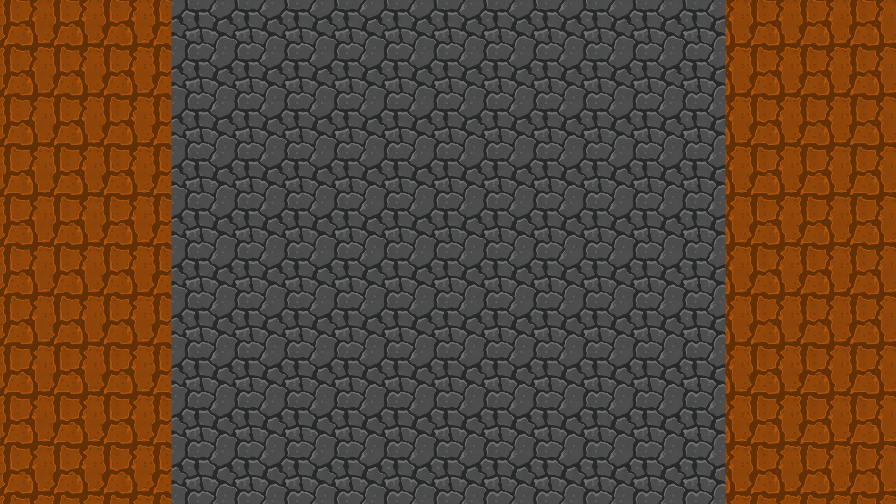
Give the GLSL for this texture, as a Shadertoy shader.

```glsl
const float TILES_HIGH = 10.125;

float hash(vec2 p) {
    vec3 q = fract(p.xyx * vec3(0.1031, 0.1030, 0.0973));
    q += dot(q, q.yzx + 33.33);
    return fract((q.x + q.y) * q.z);
}

// Value noise that repeats once per tile
float tileNoise(vec2 p, float period) {
    p *= period;
    vec2 cell = floor(p);
    vec2 f = fract(p);
    f = f * f * (3.0 - 2.0 * f);
    float a = hash(mod(cell, period));
    float b = hash(mod(cell + vec2(1, 0), period));
    float c = hash(mod(cell + vec2(0, 1), period));
    float d = hash(mod(cell + vec2(1, 1), period));
    return mix(mix(a, b, f.x), mix(c, d, f.x), f.y);
}

vec2 roughen(vec2 p, float amount) {
    vec2 offset = vec2(tileNoise(p, 11.0), tileNoise(p + 0.37, 11.0)) - 0.5;
    return p + amount * offset;
}

float segmentDistance(vec2 p, vec2 a, vec2 b) {
    vec2 pa = p - a, ba = b - a;
    return length(pa - ba * clamp(dot(pa, ba) / dot(ba, ba), 0.0, 1.0));
}

// Distance to the seam between stones; the first two segments form one stone
float seamDistance(vec2 p, vec4 bones[8], int count) {
    p = fract(p);
    float nearest = 9.0, second = 9.0;
    int nearestId = -1;
    for (int j = 0; j < 9; j++) {
        vec2 q = p - vec2(j % 3 - 1, j / 3 - 1);
        for (int i = 0; i < count; i++) {
            int id = max(i, 1) + 8 * j;
            float d = segmentDistance(q, bones[i].xy, bones[i].zw);
            if (id == nearestId) {
                nearest = min(nearest, d);
            } else if (d < nearest) {
                second = nearest;
                nearest = d;
                nearestId = id;
            } else {
                second = min(second, d);
            }
        }
    }
    return 0.5 * (second - nearest);
}

float speck(vec2 p, float density) {
    vec2 cell = floor(p * 18.0);
    float dotMask = 1.0 - smoothstep(0.25, 0.6, length(fract(p * 18.0) - 0.5));
    return dotMask * step(1.0 - density, hash(mod(cell, 18.0) + 5.0));
}

// Grey cobbles lit from above
vec3 cobbles(vec2 p, float blur) {
    vec4 bones[8] = vec4[8](
        vec4(0.48, 0.46, 0.60, 0.56), vec4(0.60, 0.56, 0.38, 0.86),
        vec4(0.90, 0.65, 1.14, 0.66), vec4(0.88, 0.32, 0.92, 0.34),
        vec4(0.18, 0.32, 0.24, 0.35), vec4(0.43, 0.12, 0.60, 0.19),
        vec4(0.80, 0.03, 0.84, 0.07), vec4(0.08, 0.00, 0.22, 0.08));
    vec2 q = roughen(p, 0.07);
    float seam = seamDistance(q, bones, 8);
    float above = seamDistance(q - vec2(0.015, 0.055), bones, 8);
    float face = smoothstep(0.027 - blur, 0.027 + blur, seam);
    float rim = face * (1.0 - smoothstep(0.02 - blur, 0.02 + blur, above));
    vec3 stone = vec3(0.30) * (0.96 + 0.08 * tileNoise(p, 7.0));
    stone += 0.07 * speck(p, 0.06);
    stone = mix(stone, vec3(0.43), rim);
    return mix(vec3(0.155, 0.165, 0.165), stone, face);
}

// Orange cracked ground with a bright rim on each plate
vec3 crackedGround(vec2 p, float blur) {
    vec4 bones[8] = vec4[8](
        vec4(0.94, 0.14, 0.85, 0.40), vec4(0.85, 0.40, 0.88, 0.66),
        vec4(0.36, 0.13, 0.44, 0.22), vec4(0.33, 0.73, 0.45, 0.67),
        vec4(0), vec4(0), vec4(0), vec4(0));
    float seam = seamDistance(roughen(p, 0.12), bones, 4);
    float face = smoothstep(0.043 - blur, 0.043 + blur, seam);
    float rim = face * (1.0 - smoothstep(0.066 - blur, 0.066 + blur, seam));
    vec3 plate = vec3(0.56, 0.27, 0.04) * (0.96 + 0.08 * tileNoise(p, 6.0));
    plate = mix(plate, vec3(0.45, 0.22, 0.03), 0.7 * speck(p, 0.08));
    plate = mix(plate, vec3(0.68, 0.33, 0.05), rim);
    return mix(vec3(0.39, 0.19, 0.02), plate, face);
}

void mainImage(out vec4 fragColor, in vec2 fragCoord) {
    // Tile units, measured down from the top left
    vec2 p = vec2(fragCoord.x, iResolution.y - fragCoord.y);
    p *= TILES_HIGH / iResolution.y;
    float pixel = TILES_HIGH / iResolution.y;
    float blur = min(0.4 * pixel, 0.018);

    // Paved strip between two bands of ground
    float halfWidth = 0.3092 * iResolution.x / iResolution.y * TILES_HIGH;
    float centre = 0.5006 * iResolution.x / iResolution.y * TILES_HIGH;
    float edge = abs(p.x - centre) - halfWidth;
    float paved = 1.0 - smoothstep(-0.5 * pixel, 0.5 * pixel, edge);

    vec3 ground = crackedGround(p, blur);
    vec3 paving = cobbles(p - vec2(0.0, 0.375), blur);
    fragColor = vec4(mix(ground, paving, paved), 1.0);
}
```
